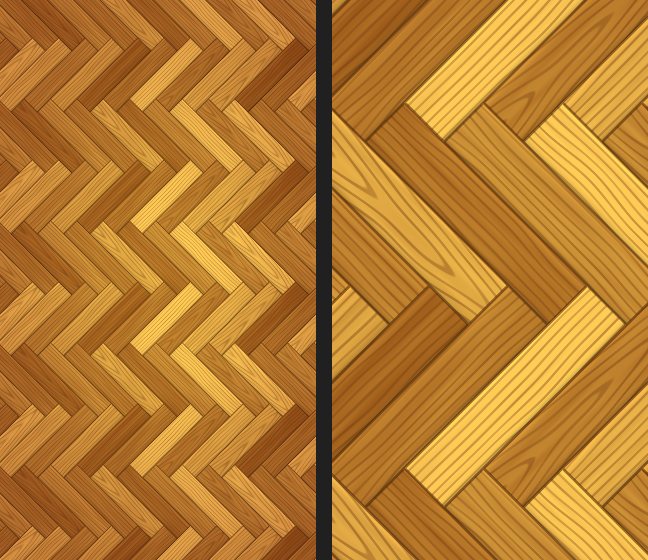
Left: the whole. Right: its middle third, enlarged.
This texture is drawn by a WebGL 2 fragment shader. Its source:

```glsl
#version 300 es
precision highp float;

uniform vec2 u_resolution;
out vec4 outColor;

// Layout, measured in plank widths
const float PLANKS_ACROSS = 12.0;
const float PLANK_LENGTH = 4.63;
const vec2 ORIGIN = vec2(4.917, 8.25);
const float SEAM_WIDTH = 0.025;
const float BEVEL_WIDTH = 0.11;

// Grain
const float GRAIN_LINES = 6.5;
const float GRAIN_WIDTH = 0.13;
const float GRAIN_DEPTH = 0.42;
const float FLAME_SHARE = 0.35;

// Colours
const vec3 DARK_WOOD = vec3(0.60, 0.35, 0.125);
const vec3 LIGHT_WOOD = vec3(0.96, 0.76, 0.41);
const vec3 GRAIN_COLOR = vec3(0.40, 0.20, 0.06);
const vec3 SEAM_COLOR = vec3(0.30, 0.15, 0.04);
const vec3 CENTER_TINT = vec3(1.05, 1.06, 0.82);
const vec3 CORNER_TINT = vec3(0.90, 0.78, 0.66);

// Lightness of each plank in the rising and falling rows
const float RISING_TONES[12] = float[](1.0, 0.3, 0.75, 0.7, 0.05, 0.25,
                                       0.85, 0.75, 0.4, 0.65, 0.1, 0.3);
const float FALLING_TONES[12] = float[](0.45, 1.0, 0.4, 0.9, 0.35, 0.5,
                                        0.3, 0.15, 0.5, 0.35, 0.7, 0.2);

float hash(vec2 p) {
    return fract(sin(dot(p, vec2(127.1, 311.7))) * 43758.5453);
}

float noise(vec2 p) {
    vec2 i = floor(p), f = fract(p);
    f = f * f * (3.0 - 2.0 * f);
    return mix(mix(hash(i), hash(i + vec2(1, 0)), f.x),
               mix(hash(i + vec2(0, 1)), hash(i + vec2(1, 1)), f.x), f.y);
}

// Returns position along and across the plank, its index, and 1 if falling
vec4 findPlank(vec2 p) {
    p.y = mod(p.y + 0.5 * PLANK_LENGTH, PLANK_LENGTH) - 0.5 * PLANK_LENGTH;
    vec4 plank = vec4(0.0);
    for (int layer = 0; layer < 2; layer++) {
        float y = p.y - float(layer) * PLANK_LENGTH;
        float u = p.x + y, v = p.x - y;
        float rise = u - floor(v), fall = v - floor(u) - 1.0;
        if (rise >= 0.0 && rise < PLANK_LENGTH)
            plank = vec4(rise, fract(v), floor(v), 0.0);
        else if (fall >= 0.0 && fall < PLANK_LENGTH)
            plank = vec4(fall, 1.0 - fract(u), floor(u), 1.0);
    }
    return plank;
}

// Dark streaks: wavy lines, or nested arches on some planks
float grain(vec2 at, vec2 id, float pixel) {
    float seed = hash(id + 3.7);
    float wave = noise(vec2(at.x * 0.8, at.y * 2.0) + seed * 50.0);
    float phase = at.y * GRAIN_LINES + wave * 0.9 + seed;
    if (hash(id + 9.2) < FLAME_SHARE) {
        float off = at.y - 0.35 - 0.3 * seed;
        phase = GRAIN_LINES * sqrt(off * off + 0.006) + at.x * 0.75 + wave * 0.8;
    }
    float d = abs(fract(phase) - 0.5);
    float soft = pixel * GRAIN_LINES * 0.5;
    float line = 1.0 - smoothstep(GRAIN_WIDTH - soft, GRAIN_WIDTH + soft, d);
    return line * (0.55 + 0.45 * noise(vec2(at.x * 1.5, floor(phase)) + seed * 20.0));
}

void main() {
    vec2 uv = gl_FragCoord.xy / u_resolution;
    vec2 p = gl_FragCoord.xy / u_resolution.x * PLANKS_ACROSS - ORIGIN;
    float pixel = 1.414 * PLANKS_ACROSS / u_resolution.x;

    vec4 plank = findPlank(p);
    vec2 at = plank.xy;
    int index = int(mod(plank.z, PLANKS_ACROSS));
    vec2 id = vec2(float(index), plank.w);

    // Wood tone with fine streaks
    float tone = plank.w > 0.5 ? FALLING_TONES[index] : RISING_TONES[index];
    float streak = noise(vec2(at.x * 0.7, at.y * 9.0) + hash(id) * 70.0) - 0.5;
    vec3 color = mix(DARK_WOOD, LIGHT_WOOD, clamp(tone + 0.22 * streak, 0.0, 1.0));
    color = mix(color, GRAIN_COLOR, GRAIN_DEPTH * grain(at, id, pixel));

    // Lit upper edge, shaded lower edge, seam
    color *= 1.0 + 0.10 * (1.0 - smoothstep(SEAM_WIDTH, BEVEL_WIDTH + pixel, at.y));
    color *= 1.0 - 0.16 * smoothstep(1.0 - BEVEL_WIDTH - pixel, 1.0, at.y);
    float edge = min(min(at.x, PLANK_LENGTH - at.x), min(at.y, 1.0 - at.y));
    float seam = 1.0 - smoothstep(SEAM_WIDTH - 0.5 * pixel, SEAM_WIDTH + 0.5 * pixel, edge);
    color = mix(color, SEAM_COLOR, 0.6 * seam);

    // Warm glow from the middle
    float away = length((uv - vec2(0.53, 0.5)) * vec2(1.1, 1.25));
    color *= mix(CENTER_TINT, CORNER_TINT, smoothstep(0.05, 0.8, away));
    outColor = vec4(color, 1.0);
}
```
